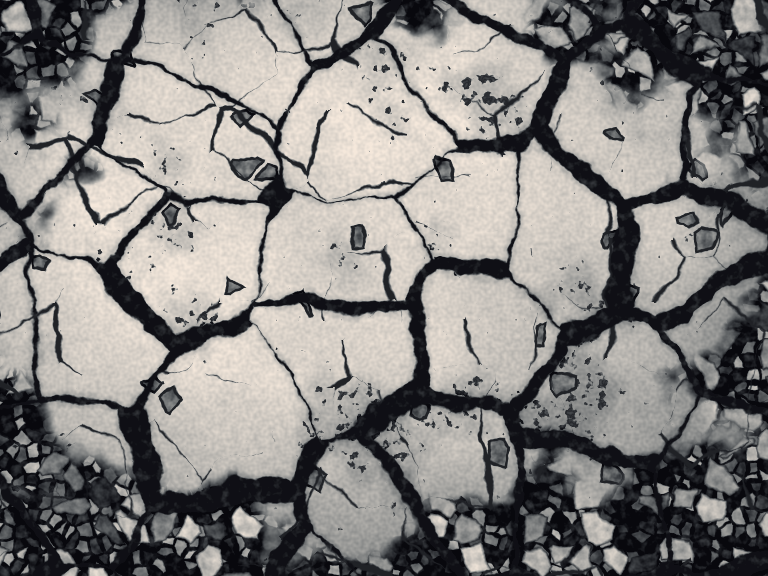
This texture is drawn by a Shadertoy shader. Its source:

```glsl
const vec3 INK = vec3(0.03, 0.03, 0.05);
const vec3 CREAM = vec3(0.96, 0.91, 0.86);
const vec3 COOL_MIDTONE = vec3(0.02, 0.15, 0.21);

vec2 hash22(vec2 p) {
    vec3 q = fract(p.xyx * vec3(0.1031, 0.1030, 0.0973));
    q += dot(q, q.yzx + 33.33);
    return fract((q.xx + q.yz) * q.zy);
}

float cornerSlope(vec2 cell, vec2 corner, vec2 f) {
    float angle = 6.2832 * hash22(cell + corner).x;
    return dot(vec2(cos(angle), sin(angle)), f - corner);
}

float gradientNoise(vec2 p) {
    vec2 cell = floor(p), f = fract(p);
    vec2 u = f * f * f * (f * (f * 6.0 - 15.0) + 10.0);
    float low = mix(cornerSlope(cell, vec2(0, 0), f), cornerSlope(cell, vec2(1, 0), f), u.x);
    float high = mix(cornerSlope(cell, vec2(0, 1), f), cornerSlope(cell, vec2(1, 1), f), u.x);
    return mix(low, high, u.y);
}

float fbm(vec2 p, int octaves) {
    float sum = 0.0, amplitude = 1.0;
    for (int i = 0; i < octaves; i++) {
        sum += amplitude * gradientNoise(p);
        p = mat2(1.6, 1.2, -1.2, 1.6) * p + 17.3;
        amplitude *= 0.5;
    }
    return sum;
}

vec2 warp(vec2 p, float frequency, float amount) {
    vec2 s = p * frequency;
    return p + amount * vec2(fbm(s + 3.7, 4), fbm(s + 41.2, 4));
}

vec2 cellPoint(vec2 cell) {
    return cell + 0.08 + 0.84 * hash22(cell);
}

// x: distance to the nearest crack, each edge having its own half width
// y: random value of the cell
vec2 cracks(vec2 p, float thin, float wide) {
    vec2 base = floor(p), home = base, toHome = vec2(9.0);
    for (int y = -1; y <= 1; y++)
    for (int x = -1; x <= 1; x++) {
        vec2 cell = base + vec2(x, y);
        vec2 offset = cellPoint(cell) - p;
        if (dot(offset, offset) < dot(toHome, toHome)) {
            toHome = offset;
            home = cell;
        }
    }
    float nearest = 9.0;
    for (int y = -2; y <= 2; y++)
    for (int x = -2; x <= 2; x++) {
        if (x == 0 && y == 0) continue;
        vec2 cell = home + vec2(x, y);
        vec2 offset = cellPoint(cell) - p;
        float edge = dot(0.5 * (toHome + offset), normalize(offset - toHome));
        float pick = hash22(home + cell + 17.0).x;
        nearest = min(nearest, edge - mix(thin, wide, pick * pick));
    }
    return vec2(nearest, hash22(home + 71.0).y);
}

// Loose clods in two sizes, large ones lying on small ones
float rubbleTone(vec2 p, float grain) {
    vec2 small = cracks(p * 44.0, 0.02, 0.16);
    vec2 large = cracks(p * 19.0 + 5.0, 0.03, 0.2);
    float crumbs = small.y * small.y * 0.75 * smoothstep(0.0, 0.14, small.x);
    float clods = (0.12 + 0.75 * fract(large.y * 7.0)) * smoothstep(-0.02, 0.12, large.x);
    float onTop = step(0.5, large.y) * smoothstep(-0.02, 0.05, large.x);
    return mix(crumbs, clods, onTop) + 0.2 * grain;
}

void mainImage(out vec4 fragColor, in vec2 fragCoord) {
    vec2 p = fragCoord / iResolution.y;
    vec2 q = fragCoord / iResolution.xy;
    float soft = 1.2 / iResolution.y;
    float border = length((q - vec2(0.46, 0.57)) * vec2(1.85, 2.0));
    float grain = fbm(p * 55.0, 3);
    float fine = gradientNoise(p * 150.0);
    vec2 rough = warp(p, 28.0, 0.006);

    // Pale plates, dimmer towards the lower right
    float tone = 0.93 + 0.13 * fbm(p * 3.0 + 9.0, 3) + 0.1 * fine + 0.05 * grain;
    tone -= 0.3 * smoothstep(0.4, 1.35, border) + 0.14 * smoothstep(0.3, 1.4, q.x - q.y + 0.6);

    // Clustered dirt and speckles
    float cluster = smoothstep(0.0, 0.6, fbm(p * 5.5 + 23.0, 4));
    float speckle = smoothstep(-0.04, 0.16, grain - mix(0.68, 0.1, cluster));
    tone = mix(tone - 0.16 * cluster, 0.12 + 0.25 * abs(fine), speckle);

    // Scattered chips with a shadow beneath
    vec2 chip = cracks(rough * 25.0 + 60.0, 0.1, 0.2);
    float isChip = step(0.955, chip.y);
    tone = mix(tone, 0.1, isChip * smoothstep(-0.06, 0.0, chip.x));
    tone = mix(tone, 0.4 + 0.3 * grain, isChip * smoothstep(0.06, 0.12, chip.x));

    // Crumbled ground around the rim
    float rubble = smoothstep(0.9, 1.08, border + 0.42 * fbm(p * 5.0 + 50.0, 4));
    tone = mix(tone, rubbleTone(rough, grain), rubble);

    // Hairline cracks that taper out, then the deep ones
    vec2 bent = warp(rough, 6.0, 0.026);
    float hairline = cracks(bent * 8.5 + 30.0, -0.035, 0.04).x / 8.5;
    hairline += 0.006 * gradientNoise(p * 8.0) + 0.001 * grain;
    float deep = cracks(bent * 4.3 + 12.0, 0.012, 0.085).x / 4.3;
    deep += 0.004 * gradientNoise(p * 10.0) + 0.002 * grain;
    float depthTone = 0.03 + 0.22 * max(grain - 0.1, 0.0);
    tone -= 0.12 * (1.0 - smoothstep(0.0, 0.012, deep));
    tone = mix(0.1, tone, smoothstep(-soft, soft, hairline));
    tone = mix(depthTone, tone, smoothstep(-soft, soft, deep));

    tone = clamp(tone, 0.0, 1.0);
    vec3 colour = mix(INK, CREAM, tone) + COOL_MIDTONE * tone * (1.0 - tone);
    fragColor = vec4(colour, 1.0);
}
```
